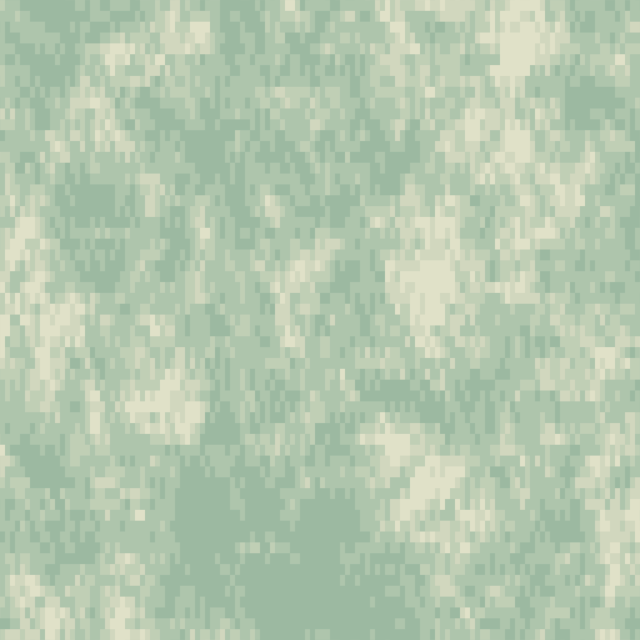
A WebGL 2 fragment shader for this pattern:

```glsl
#version 300 es
precision highp float;
precision highp int;

uniform vec2 u_resolution;
out vec4 fragColor;

const vec2 GRID = vec2(128.0, 59.0);   // columns and rows of tiles
const float EDGE_SOFTNESS = 0.0012;    // half width of a tile edge

const vec3 SAGE    = vec3(0.612, 0.727, 0.633);
const vec3 CELADON = vec3(0.682, 0.771, 0.675);
const vec3 LICHEN  = vec3(0.752, 0.810, 0.711);
const vec3 OAT     = vec3(0.820, 0.842, 0.745);
const vec3 CREAM   = vec3(0.880, 0.883, 0.785);

// Integer hash of a lattice point, from 0 to 1
float hash(vec2 cell, int seed) {
    uvec2 q = uvec2(ivec2(cell)) + uint(seed) * uvec2(7919u, 104729u);
    q = q * 1664525u + 1013904223u;
    q.x += q.y * 1664525u;
    q.y += q.x * 1664525u;
    q ^= q >> 16u;
    q.x += q.y * 1664525u;
    q.x ^= q.x >> 16u;
    return float(q.x >> 8u) / 16777216.0;
}

// Value noise with zero mean and unit deviation
float noise(vec2 p, int seed) {
    vec2 cell = floor(p);
    vec2 f = fract(p);
    vec2 s = f * f * (3.0 - 2.0 * f);
    float low = mix(hash(cell, seed), hash(cell + vec2(1, 0), seed), s.x);
    float high = mix(hash(cell + vec2(0, 1), seed), hash(cell + vec2(1, 1), seed), s.x);
    return (mix(low, high, s.y) - 0.5) / 0.2145;
}

vec2 rotate(vec2 p, float angle) {
    float c = cos(angle), s = sin(angle);
    return vec2(c * p.x - s * p.y, s * p.x + c * p.y);
}

// Upright mottling, its octaves leaning to alternate sides
float mottle(vec2 p, float frequency, float gain) {
    float sum = 0.0, energy = 0.0, weight = 1.0, lean = 0.4;
    for (int i = 0; i < 4; i++) {
        vec2 q = rotate(p, lean) * vec2(1.25, 0.75) * frequency;
        sum += weight * noise(q + 17.3 * float(i), i + 1);
        energy += weight * weight;
        weight *= gain;
        frequency *= 2.0;
        lean = -lean;
    }
    return sum / sqrt(energy);
}

// Five flat tones chosen by tile value
vec3 tone(float value) {
    vec3 color = mix(SAGE, CELADON, step(-0.72, value));
    color = mix(color, LICHEN, step(0.4, value));
    color = mix(color, OAT, step(1.02, value));
    return mix(color, CREAM, step(1.65, value));
}

vec3 tileColor(vec2 tile) {
    vec2 center = (tile + 0.5) / GRID;
    vec2 warp = vec2(noise(center * 6.0, 11), noise(center * 6.0, 12));
    float grain = (hash(tile, 21) - 0.5) / 0.2887;
    float value = 0.91 * mottle(center + 0.015 * warp, 5.8, 1.0) + 0.41 * grain;
    return tone(value);
}

void main() {
    float size = min(u_resolution.x, u_resolution.y);
    vec2 grid = gl_FragCoord.xy / size * GRID - 0.5;
    vec2 tile = floor(grid);

    // Soften the borders between the four nearest tiles
    vec2 soft = min(GRID * max(EDGE_SOFTNESS, 0.5 / size), 0.5);
    vec2 blend = smoothstep(0.5 - soft, 0.5 + soft, grid - tile);
    vec3 lower = mix(tileColor(tile), tileColor(tile + vec2(1, 0)), blend.x);
    vec3 upper = mix(tileColor(tile + vec2(0, 1)), tileColor(tile + vec2(1, 1)), blend.x);
    fragColor = vec4(mix(lower, upper, blend.y), 1.0);
}
```
